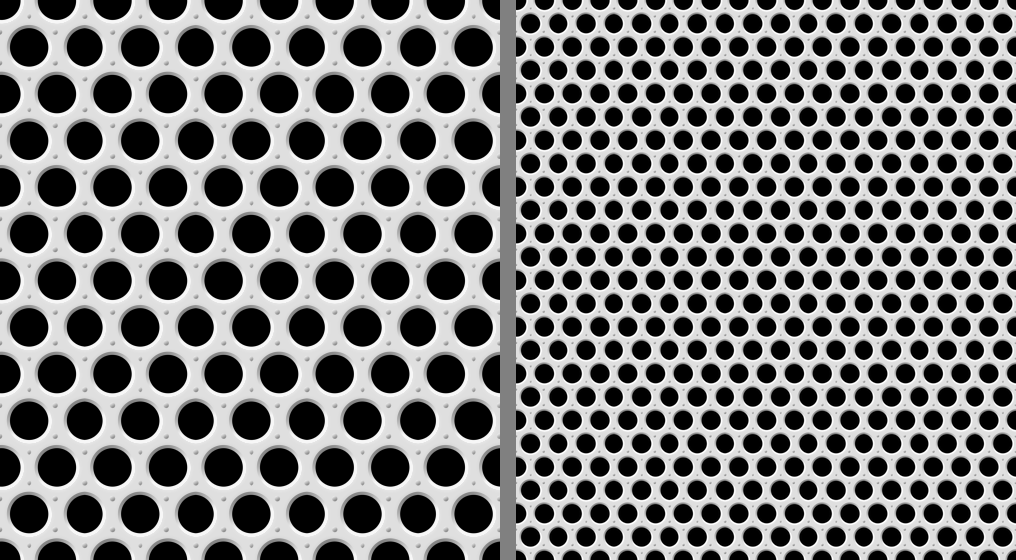
Left, the tile; right, the same tile 2 across and 2 down.
Reproduce this pattern procedurally as a WebGL 1 fragment shader.

```glsl
precision highp float;

uniform vec2 u_resolution;

// Column pitch, measured in row pitches
const float PITCH = 1.193;
const vec2 LIGHT = vec2(-0.5, 0.866);

// 1.0 for odd whole numbers, 0.0 for even ones
float odd(float n) {
  return mod(floor(n + 0.5), 2.0);
}

// Offset from a centre, with the sides drawn in to a slight point
float pinchedRadius(vec2 q, float pinch) {
  return length(vec2(abs(q.x) + pinch, q.y));
}

void main() {
  vec2 uv = gl_FragCoord.xy / u_resolution;
  vec2 p = uv * vec2(9.0, 12.0) - vec2(0.025, -0.016);
  float pixel = 12.0 / u_resolution.y;

  float shade = 0.875;
  float opening = 0.0;

  // The rows just below and just above this point
  for (int k = 0; k < 2; k++) {
    float row = floor(p.y) + float(k);
    float stagger = odd(row);
    float x = p.x - 0.5 * stagger;
    float dy = p.y - row;

    // Hole: every second one of the staggered rows is narrower
    float column = floor(x + 0.5);
    vec2 q = vec2((x - column) * PITCH, dy);
    float narrow = stagger * odd(mod(column + 0.5, 9.0) - 0.5);
    float r = pinchedRadius(q, 0.028 * narrow);
    float facing = dot(q / max(length(q), 0.001), LIGHT);

    // Bevel falling into the hole, with a faint roll-off around it
    float bevel = 1.0 - smoothstep(0.465, 0.495, r);
    float rollOff = 1.0 - smoothstep(0.48, 0.57, r);
    shade -= facing * (0.33 * bevel + 0.025 * rollOff);
    opening = max(opening, 1.0 - smoothstep(-0.7, 0.7, (r - 0.412) / pixel));

    // Stud in the gap to the right of a hole, towards the next row
    float gap = floor(x);
    float even = 1.0 - odd(mod(gap + 0.5, 9.0) - 0.5);
    vec2 s = vec2((x - gap - 0.5) * PITCH, dy - 0.33 + 0.66 * float(k));
    s.x += 0.04 * stagger * even;
    float sr = pinchedRadius(s, 0.016 * even * (1.0 - stagger));
    float stud = 1.0 - smoothstep(-0.8, 0.8, (sr - 0.056) / pixel);
    shade += stud * (dot(s / 0.056, LIGHT) * 0.22 - 0.17);
  }

  shade = clamp(shade, 0.0, 0.97);
  gl_FragColor = vec4(vec3(shade * (1.0 - opening)), 1.0);
}
```
